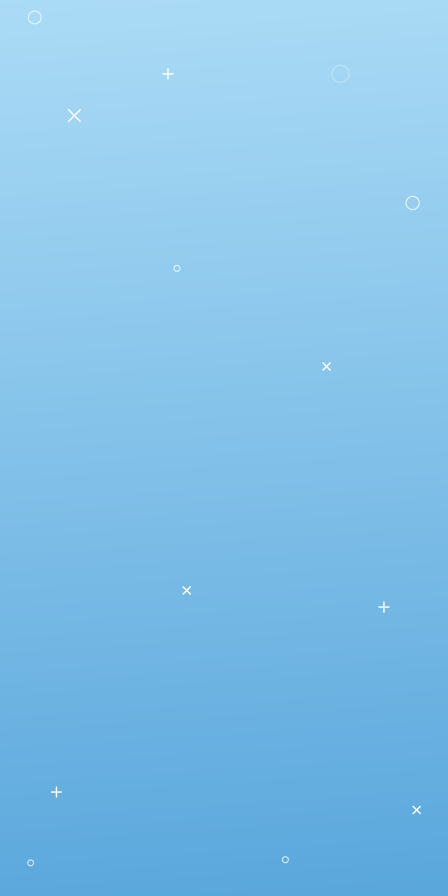
Write a Shadertoy shader that draws this background.

```glsl
// A calm sky-blue backdrop: a slightly tilted vertical gradient with thin white
// rings, plus signs and crosses scattered over it. Marks are distance functions
// whose thin outlines are smoothed by analytic pixel coverage.

// Share of a pixel covered by a line of the given half width at distance d
float lineCoverage(float d, float halfWidth, float pixel) {
    float outer = clamp(0.5 + (halfWidth - d) / pixel, 0.0, 1.0);
    float inner = clamp(0.5 - (halfWidth + d) / pixel, 0.0, 1.0);
    return outer - inner;
}

// Distance to two perpendicular strokes of half length len
float plusDistance(vec2 p, float len) {
    p = abs(p);
    if (p.y > p.x) p = p.yx;
    return length(vec2(max(p.x - len, 0.0), p.y));
}

vec2 rotate(vec2 p, float angle) {
    float c = cos(angle), s = sin(angle);
    return vec2(c * p.x - s * p.y, s * p.x + c * p.y);
}

// Rings: centre, radius, opacity
const vec4 rings[6] = vec4[6](
    vec4(0.0775, 1.961, 0.0142, 0.72), vec4(0.760, 1.835, 0.0190, 0.28),
    vec4(0.921, 1.547, 0.0146, 0.80), vec4(0.395, 1.401, 0.0066, 0.78),
    vec4(0.0685, 0.074, 0.0064, 0.78), vec4(0.637, 0.081, 0.0066, 0.78));

// Strokes: centre, half length, turn in eighths of a circle
const vec4 strokes[7] = vec4[7](
    vec4(0.375, 1.835, 0.0108, 0.0), vec4(0.857, 0.645, 0.0108, 0.0),
    vec4(0.126, 0.232, 0.0108, 0.0), vec4(0.166, 1.742, 0.0182, 1.0),
    vec4(0.729, 1.182, 0.0110, 1.0), vec4(0.417, 0.682, 0.0110, 1.0),
    vec4(0.930, 0.192, 0.0110, 1.0));

void mainImage(out vec4 fragColor, in vec2 fragCoord) {
    vec2 uv = fragCoord / iResolution.xy;
    vec2 p = uv * vec2(1.0, 2.0);
    float pixel = 1.0 / iResolution.x;

    // Sky gradient, a little darker towards the right
    float height = uv.y - 0.032 * (uv.x - 0.5);
    vec3 color = mix(vec3(0.355, 0.656, 0.864), vec3(0.665, 0.856, 0.962), height);

    // Thin rings
    for (int i = 0; i < 6; i++) {
        float d = abs(length(p - rings[i].xy) - rings[i].z);
        color = mix(color, vec3(1.0), rings[i].w * lineCoverage(d, 0.0012, pixel));
    }

    // Plus signs and crosses
    for (int i = 0; i < 7; i++) {
        vec2 q = rotate(p - strokes[i].xy, strokes[i].w * 0.785398);
        float d = plusDistance(q, strokes[i].z);
        color = mix(color, vec3(1.0), lineCoverage(d, 0.0016, pixel));
    }

    fragColor = vec4(color, 1.0);
}
```
